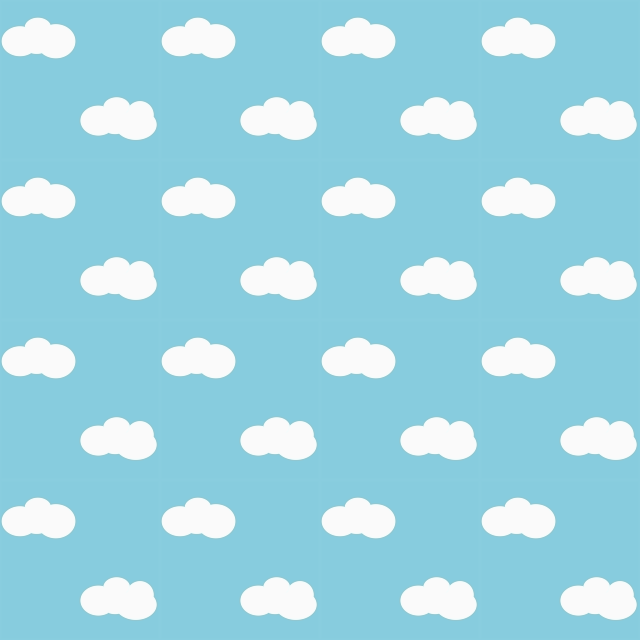
This pattern is drawn by a WebGL 2 fragment shader. Its source:

```glsl
#version 300 es
precision highp float;

uniform vec2 u_resolution;
out vec4 fragColor;

const float REPEATS = 4.0;        // tiles across and down
const float TILE_UNITS = 192.0;   // layout units along one tile side
const float RIM_WIDTH = 1.7;      // cool tint just inside a cloud edge
const float HALO_WIDTH = 1.5;     // muted tint just outside a cloud edge
const float SEAM_WIDTH = 3.0;
const float SEAM_LIFT = 0.006;    // barely lighter tile borders

const vec3 SKY = vec3(0.53, 0.80, 0.87);
const vec3 CLOUD = vec3(0.98, 0.98, 0.98);
const vec3 RIM = vec3(0.95, 0.99, 0.99);
const vec3 HALO = vec3(0.57, 0.78, 0.82);

// Ellipses as centre.xy, radii.xy, measured from the top left of a tile
const int LOBE_COUNT = 9;
const vec4 LOBES[LOBE_COUNT] = vec4[](
  // upper left cloud
  vec4(24.0, 49.5, 22.0, 18.0),
  vec4(45.5, 33.5, 16.0, 12.3),
  vec4(67.0, 49.5, 23.5, 20.5),
  vec4(44.0, 52.0, 18.0, 12.7),
  // lower right cloud
  vec4(118.0, 144.7, 21.5, 18.0),
  vec4(140.0, 128.7, 16.0, 12.0),
  vec4(168.0, 138.0, 16.5, 16.7),
  vec4(163.0, 149.6, 25.0, 18.3),
  vec4(138.0, 146.0, 18.0, 15.0)
);

// Approximate signed distance to an ellipse, negative inside
float ellipseDistance(vec2 p, vec2 radii) {
  float scaled = length(p / radii);
  float slope = length(p / (radii * radii));
  return scaled * (scaled - 1.0) / max(slope, 1e-4);
}

float cloudDistance(vec2 p) {
  float d = TILE_UNITS;
  for (int i = 0; i < LOBE_COUNT; i++) {
    d = min(d, ellipseDistance(p - LOBES[i].xy, LOBES[i].zw));
  }
  return d;
}

void main() {
  // Position inside the tile, with y running downwards
  vec2 local = fract(gl_FragCoord.xy / u_resolution * REPEATS);
  vec2 p = vec2(local.x, 1.0 - local.y) * TILE_UNITS;
  float pixel = TILE_UNITS * REPEATS / min(u_resolution.x, u_resolution.y);

  // Sky with faint tile borders
  vec2 border = min(p, TILE_UNITS - p);
  float seam = 1.0 - smoothstep(0.0, SEAM_WIDTH, min(border.x, border.y));
  vec3 sky = SKY + SEAM_LIFT * seam;

  // Clouds with soft edge tints
  float d = cloudDistance(p);
  float soft = 0.6 * pixel;
  sky = mix(HALO, sky, smoothstep(HALO_WIDTH - soft, HALO_WIDTH + soft, d));
  vec3 cloud = mix(CLOUD, RIM, smoothstep(-RIM_WIDTH - soft, -RIM_WIDTH + soft, d));
  vec3 color = mix(cloud, sky, smoothstep(-soft, soft, d));

  fragColor = vec4(color, 1.0);
}
```
